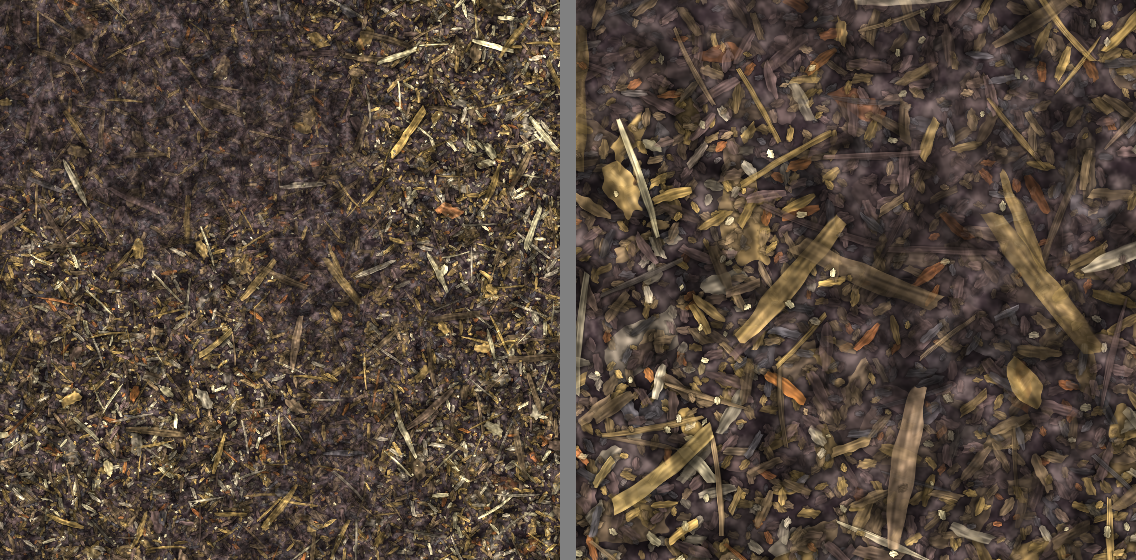
Left: the whole. Right: its middle third, enlarged.
This texture is drawn by a WebGL 1 fragment shader. Its source:

```glsl
precision highp float;
uniform vec2 u_resolution;

const vec3 SOIL_DARK = vec3(0.13, 0.10, 0.11);
const vec3 SOIL_LIGHT = vec3(0.34, 0.29, 0.28);
const vec3 HAZE = vec3(0.27, 0.23, 0.235);
const vec3 SLATE = vec3(0.30, 0.285, 0.29);
const vec3 UMBER = vec3(0.33, 0.265, 0.25);
const vec3 BROWN = vec3(0.44, 0.365, 0.27);
const vec3 OCHRE = vec3(0.61, 0.50, 0.29);
const vec3 GREY = vec3(0.60, 0.55, 0.46);
const vec3 PALE = vec3(0.84, 0.78, 0.60);
const vec3 RUST = vec3(0.62, 0.36, 0.18);
// Layers: cells across, half length, half width (in cells), density
const vec4 LUMPS = vec4(18.0, 0.50, 0.26, 0.75);
const vec4 CHIPS = vec4(32.0, 0.55, 0.24, 0.85);
const vec4 GRIT = vec4(125.0, 0.55, 0.34, 0.75);
const vec4 CRUMBS = vec4(78.0, 0.55, 0.26, 0.75);
const vec4 BITS = vec4(46.0, 0.68, 0.18, 0.80);
const vec4 TWIGS = vec4(22.0, 0.85, 0.055, 0.60);
const vec4 STRAW = vec4(12.0, 0.65, 0.085, 0.38);
const vec4 LEAVES = vec4(14.0, 0.30, 0.16, 0.28);
const vec4 SPECKS = vec4(95.0, 0.30, 0.20, 0.14);
const float PATCH_SCALE = 2.9;
const float HAZE_AMOUNT = 0.25;
const float SHADOW = 0.45;
const float BEND = 0.14;
const float RAGGED = 0.55;
const float GRAIN_SCALE = 250.0;

vec3 hash3(vec2 p) {
  vec3 q = fract(p.xyx * vec3(0.1031, 0.1030, 0.0973));
  q += dot(q, q.yxz + 33.33);
  return fract((q.xxy + q.yzz) * q.zyx);
}
float noise(vec2 p) {
  vec2 i = floor(p);
  vec2 f = fract(p);
  f = f * f * (3.0 - 2.0 * f);
  float low = mix(hash3(i).x, hash3(i + vec2(1.0, 0.0)).x, f.x);
  float high = mix(hash3(i + vec2(0.0, 1.0)).x, hash3(i + 1.0).x, f.x);
  return mix(low, high, f.y);
}
float fbm(vec2 p) {
  float sum = 0.0;
  float weight = 0.533;
  for (int i = 0; i < 4; i++) {
    sum += weight * noise(p);
    p = mat2(1.6, 1.2, -1.2, 1.6) * p + 7.3;
    weight *= 0.5;
  }
  return sum;
}
// 0 on bare soil, 1 in patches of dry litter
float litterAt(vec2 p) {
  return smoothstep(0.33, 0.63, fbm(p * PATCH_SCALE + 11.7) + 0.16 * (p.x - 0.4));
}
vec3 debrisColor(float tone, float pick, float rust) {
  vec3 c = mix(SLATE, UMBER, step(0.4, pick));
  c = mix(c, BROWN, smoothstep(0.38, 0.52, tone));
  c = mix(c, OCHRE, smoothstep(0.62, 0.74, tone));
  c = mix(c, GREY, step(0.8, tone) * step(0.4, pick));
  c = mix(c, PALE, smoothstep(0.90, 0.98, tone));
  return mix(c, RUST, 0.75 * step(0.965, rust));
}
// Scatters torn, fibrous pieces, one per cell at most
void scatter(inout vec3 color, vec2 uv, vec4 layer, float bias, float opacity, float seed) {
  vec2 p = uv * layer.x;
  float aa = 0.6 * layer.x / min(u_resolution.x, u_resolution.y);
  for (int n = 0; n < 9; n++) {
    float row = floor((float(n) + 0.5) / 3.0);
    vec2 cell = floor(p) + vec2(float(n) - 3.0 * row, row) - 1.0;
    vec3 place = hash3(cell + seed);
    vec3 form = hash3(cell + seed + 57.0);
    vec3 tint = hash3(cell + seed + 131.0);
    if (form.x > layer.w) continue;
    vec2 center = cell + place.xy;
    float angle = 6.2832 * place.z;
    float ca = cos(angle);
    float sa = sin(angle);
    vec2 q = mat2(ca, -sa, sa, ca) * (p - center);
    vec2 size = layer.yz * mix(0.5, 1.0, form.y);
    q.y += (form.z - 0.5) * BEND * q.x * q.x / size.x;
    if (abs(q.x) > size.x * 1.4 || abs(q.y) > size.y * 2.5) continue;

    // Tapered outline with slanted, torn ends
    float along = q.x / size.x;
    float across = q.y / size.y;
    float taper = 1.0 - mix(0.05, 0.85, tint.z) * along * along;
    float d = max(abs(q.y) - size.y * taper, abs(q.x + (tint.z - 0.5) * 1.6 * q.y) - size.x);
    d += (noise(vec2(along * 3.0, across * 1.6) + place.xy * 90.0) - 0.5) * size.y * RAGGED;

    float litter = litterAt(center / layer.x);
    float tone = tint.x * 0.72 + litter * 0.34 + bias;
    float fibre = noise(vec2(along * 1.8, across * 3.5) + form.yz * 70.0);
    float light = (0.62 + 0.6 * fibre + 0.1 * across) * mix(0.75, 1.35, fract(tint.z * 23.0));
    float alpha = opacity * mix(0.62, 1.0, litter) * mix(0.65, 1.0, tint.y);
    color *= 1.0 - SHADOW * alpha * smoothstep(size.y * 0.9, 0.0, d);
    vec3 piece = debrisColor(tone, form.y, fract(tint.y * 17.0)) * light;
    color = mix(color, piece, alpha * smoothstep(aa, -aa, d));
  }
}

void main() {
  vec2 uv = gl_FragCoord.xy / min(u_resolution.x, u_resolution.y);
  // Soil
  vec3 color = mix(SOIL_DARK, SOIL_LIGHT, smoothstep(0.25, 0.75, fbm(uv * 90.0)));
  // Buried debris, veiled by dust
  scatter(color, uv, LUMPS, -0.15, 0.8, 3.0);
  scatter(color, uv, CHIPS, -0.06, 0.85, 211.0);
  color = mix(color, HAZE, HAZE_AMOUNT * (1.0 - litterAt(uv)));
  // Loose debris on top
  scatter(color, uv, GRIT, -0.10, 0.75, 307.0);
  scatter(color, uv, CRUMBS, -0.05, 0.85, 419.0);
  scatter(color, uv, BITS, -0.03, 0.95, 617.0);
  scatter(color, uv, TWIGS, 0.05, 0.9, 823.0);
  scatter(color, uv, LEAVES, 0.08, 0.95, 1031.0);
  scatter(color, uv, STRAW, 0.12, 0.95, 1229.0);
  scatter(color, uv, SPECKS, 0.30, 0.95, 1433.0);
  // Hollows and fine grain
  color *= mix(0.72, 1.36, smoothstep(0.28, 0.68, fbm(uv * 55.0 + 31.0)));
  color *= 0.80 + 0.52 * noise(uv * GRAIN_SCALE);
  gl_FragColor = vec4(color, 1.0);
}
```
